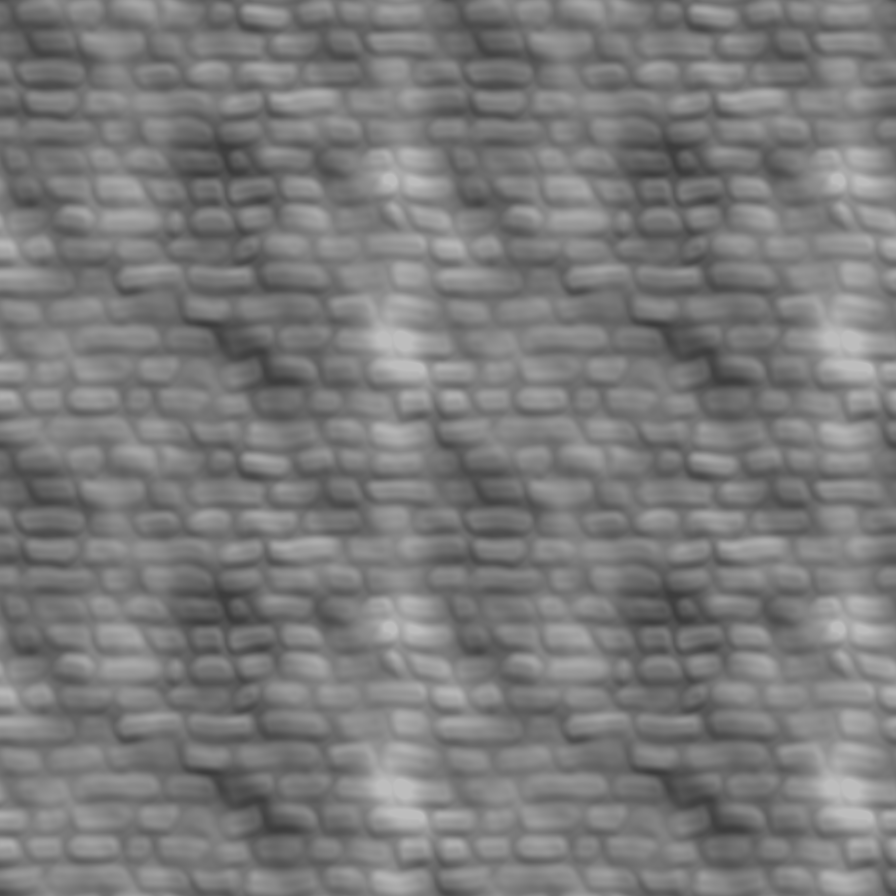
Give the GLSL for this texture map, as a WebGL 1 fragment shader.

```glsl
precision highp float;
// Soft grey height map of a rough stone wall in uneven courses, repeated two by two.
uniform vec2 u_resolution;

float hash(vec2 p) {
  vec3 q = fract(vec3(p.xyx) * vec3(0.1031, 0.1030, 0.0973));
  q += dot(q, q.yzx + 33.33);
  return fract((q.x + q.y) * q.z);
}

// Value noise that wraps after "period" lattice cells
float noise(vec2 p, vec2 period) {
  vec2 i = floor(p), f = fract(p);
  f = f * f * (3.0 - 2.0 * f);
  vec2 a = floor(mod(i + 0.5, period)), b = floor(mod(i + 1.5, period));
  return mix(mix(hash(a), hash(vec2(b.x, a.y)), f.x),
             mix(hash(vec2(a.x, b.y)), hash(b), f.x), f.y);
}

float wrapNoise(vec2 p, float cells, float seed) {
  return noise(p * cells + seed, vec2(cells)) - 0.5;
}

float stoneHash(float column, float row, float count) {
  return hash(vec2(floor(mod(column + 0.5, count)) + 17.0, row * 3.0 + 5.0));
}

// Rounded stones: 15 courses of 7 to 10 stones in each tile
float stoneHeight(vec2 p) {
  vec2 q = p + 0.020 * vec2(wrapNoise(p, 13.0, 2.0), wrapNoise(p, 8.0, 5.0))
             + 0.009 * vec2(wrapNoise(p, 27.0, 9.0), wrapNoise(p, 19.0, 4.0));
  float y = q.y * 15.0 - 0.1 * (1.0 - cos(6.2831853 * q.y));
  float row = floor(mod(floor(y) + 0.5, 15.0));
  float count = 7.0 + floor(4.0 * hash(vec2(row, 41.0)));
  float x = q.x * count + hash(vec2(row, 73.0));
  float column = floor(x);
  if (x < column + 0.55 * stoneHash(column, row, count)) column -= 1.0;
  float left = column + 0.55 * stoneHash(column, row, count);
  float right = column + 1.0 + 0.55 * stoneHash(column + 1.0, row, count);

  // Distance to the joints, with round corners, in course heights
  vec2 inset = vec2(min(x - left, right - x) * 15.0 / count,
                    min(fract(y), 1.0 - fract(y)));
  float edge = 0.46 - length(max(0.46 - inset, 0.0));
  float bulge = 0.60 + 0.65 * stoneHash(column, row + 31.0, count);
  return bulge * smoothstep(-0.03, 0.38, edge);
}

// Stones with worn lumps that also blur some of the joints
float wallHeight(vec2 p) {
  float wear = 0.80 + 0.6 * wrapNoise(p, 11.0, 6.0);
  return mix(0.6, stoneHeight(p), wear)
       + 0.60 * wrapNoise(p, 20.0, 7.0) + 0.16 * wrapNoise(p, 44.0, 3.0);
}

void main() {
  vec2 p = fract(gl_FragCoord.xy / u_resolution * 2.0);

  // Light from above, a little from the right
  float height = wallHeight(p);
  float relief = height - wallHeight(p + vec2(0.004, 0.012));

  // Swells falling to the lower right, flat blotches and a pale upright ridge
  float swell = noise(vec2(4.0 * p.x, 8.0 * (p.x + p.y)), vec2(4.0, 8.0)) - 0.5;
  float streak = noise(vec2(7.0 * p.x, 14.0 * (p.x + p.y)) + 3.0, vec2(7.0, 14.0)) - 0.5;
  float blotch = noise(vec2(6.0, 13.0) * p + 1.0, vec2(6.0, 13.0)) - 0.5;
  float bend = 0.05 * wrapNoise(p, 5.0, 1.0);
  float ridge = exp(8.0 * (cos(6.2831853 * (p.x + bend - 0.89)) - 1.0));

  float grey = 0.487 + 0.085 * (height - 0.55) + 0.125 * relief
             + 0.21 * swell + 0.13 * streak + 0.15 * blotch + 0.15 * (ridge - 0.14);
  gl_FragColor = vec4(vec3(clamp(grey, 0.24, 0.74)), 1.0);
}
```
